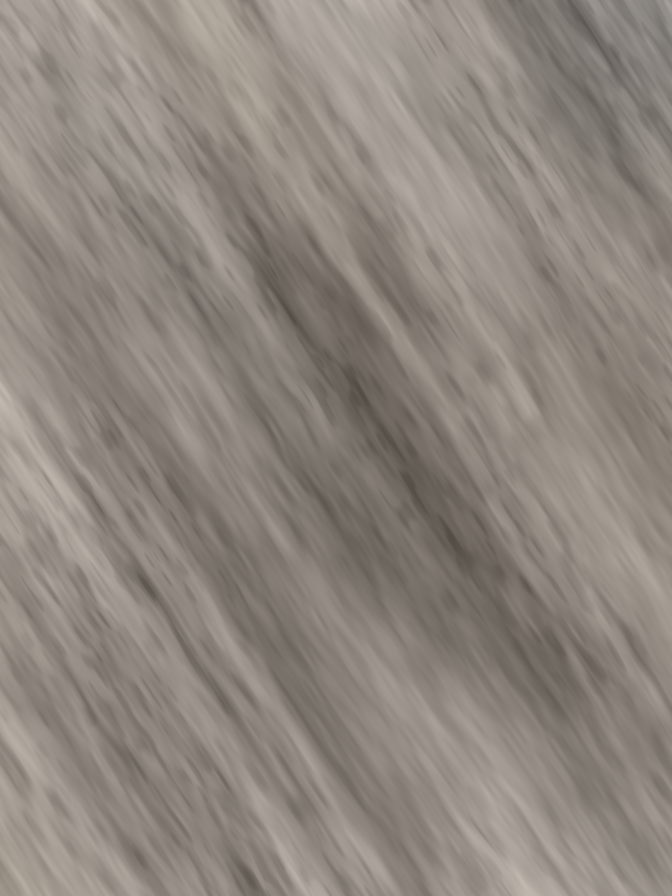
A WebGL 1 fragment shader for this texture:

```glsl
precision highp float;
uniform vec2 u_resolution;

const vec2 GRAIN_DIR = vec2(0.545, -0.838);
const vec2 ACROSS_DIR = vec2(0.838, 0.545);
const vec3 WOOD_MID = vec3(0.551, 0.521, 0.489);
const vec3 TONE_TINT = vec3(1.0, 0.98, 0.96);
const vec3 COOL_SHIFT = vec3(-0.018, -0.003, 0.016);
const int VEIN_COUNT = 20;

float hash(vec2 p) {
  return fract(sin(dot(p, vec2(127.1, 311.7))) * 43758.5453);
}

float noise(vec2 p) {
  vec2 cell = floor(p);
  vec2 f = fract(p);
  f = f * f * (3.0 - 2.0 * f);
  float low = mix(hash(cell), hash(cell + vec2(1.0, 0.0)), f.x);
  float high = mix(hash(cell + vec2(0.0, 1.0)), hash(cell + vec2(1.0, 1.0)), f.x);
  return mix(low, high, f.y);
}

// Signed noise stretched along the grain; frequency is (across, along)
float grain(vec2 g, vec2 frequency, float seed) {
  return 2.0 * noise(g * frequency + seed) - 1.0;
}

// Soft elongated spot, tapering toward both ends
float streak(vec2 g, vec2 centre, vec2 halfSize) {
  vec2 d = (g - centre) / halfSize;
  return exp(-dot(d, d));
}

// Thin dark veins, one per lane across the grain
float veins(vec2 g) {
  float sum = 0.0;
  for (int i = 0; i < VEIN_COUNT; i++) {
    float id = float(i);
    float across = (id + 0.2 + 0.6 * hash(vec2(id, 1.0))) * 1.17 / float(VEIN_COUNT);
    float along = mix(-0.75, 0.3, hash(vec2(id, 2.0)));
    float width = mix(0.004, 0.009, hash(vec2(id, 3.0)));
    float reach = mix(0.14, 0.34, hash(vec2(id, 4.0)));
    sum += streak(g, vec2(across, along), vec2(width, reach));
  }
  return sum;
}

// Short dark pores gathered in loose patches
float flecks(vec2 g, vec2 frequency, float seed) {
  float pores = smoothstep(0.52, 0.88, noise(g * frequency + seed));
  float patches = smoothstep(0.25, 0.75, noise(g * vec2(13.0, 3.5) + seed * 1.7));
  return pores * patches;
}

float woodTone(vec2 g) {
  // Bands from broad to fine
  float tone = 0.055 * grain(g, vec2(10.0, 1.3), 3.0);
  tone += 0.066 * grain(g, vec2(27.0, 2.2), 17.0);
  tone += 0.046 * grain(g, vec2(62.0, 6.0), 29.0);
  tone += 0.036 * grain(g, vec2(125.0, 19.0), 53.0);
  tone += 0.030 * grain(g, vec2(230.0, 30.0), 71.0);

  // Sharper dark marks
  tone -= 0.070 * veins(g);
  tone -= 0.060 * flecks(g, vec2(130.0, 20.0), 41.0);
  tone -= 0.055 * flecks(g, vec2(210.0, 36.0), 97.0);

  // Broad dark heart band with a pale edge beside it
  tone -= 0.085 * streak(g, vec2(0.535, -0.24), vec2(0.034, 0.30));
  tone += 0.045 * streak(g, vec2(0.598, -0.36), vec2(0.014, 0.36));
  return tone;
}

void main() {
  vec2 p = gl_FragCoord.xy / u_resolution.y;

  // Grain coordinates: x across, y along, with a gentle waver
  vec2 g = vec2(dot(p, ACROSS_DIR), dot(p, GRAIN_DIR));
  g.x += 0.009 * grain(g, vec2(4.0, 2.5), 11.0);
  g.x += 0.0018 * grain(g, vec2(24.0, 18.0), 23.0);

  // Uneven light: dim middle, brighter rim
  float rim = length(p - vec2(0.41, 0.42));
  float tone = woodTone(g) + 0.24 * (rim - 0.34) + 0.043;

  // Cool sheen toward the upper right corner and in faint bands
  float sheen = smoothstep(0.35, 0.0, length(p - vec2(0.75, 1.0)));
  float coolness = sheen + 0.35 * grain(g, vec2(7.0, 1.5), 83.0);
  tone -= 0.06 * sheen;

  vec3 color = WOOD_MID + TONE_TINT * tone + COOL_SHIFT * coolness;
  gl_FragColor = vec4(color, 1.0);
}
```
